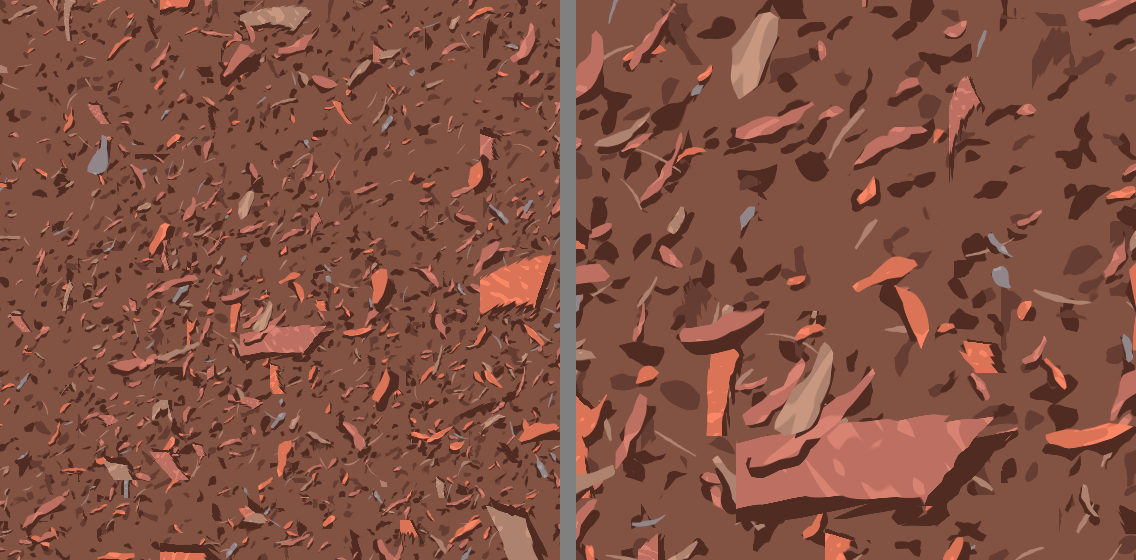
Left: the whole. Right: its middle third, enlarged.
A WebGL 2 fragment shader for this texture:

```glsl
#version 300 es
precision highp float;
// Wood mulch: ragged splinters and dark bark flecks strewn over flat brown soil.

uniform vec2 u_resolution;
out vec4 fragColor;

const vec3 SOIL = vec3(0.51, 0.32, 0.26);
const vec3 BARK_DARK = vec3(0.31, 0.17, 0.135);
const vec3 BARK_MID = vec3(0.40, 0.24, 0.195);
const vec3 WOOD_PINK = vec3(0.74, 0.44, 0.38);
const vec3 WOOD_ORANGE = vec3(0.86, 0.45, 0.34);
const vec3 WOOD_TAN = vec3(0.68, 0.51, 0.43);
const vec3 WOOD_GREY = vec3(0.57, 0.53, 0.54);

const int BARK = 0;
const int CHIP = 1;
const int FIBRE = 2;

float hash(vec2 p) {
    return fract(sin(dot(p, vec2(127.1, 311.7))) * 43758.5);
}

// Linear value noise keeps the outlines angular.
float noise(vec2 p) {
    vec2 i = floor(p), f = fract(p);
    float low = mix(hash(i), hash(i + vec2(1, 0)), f.x);
    float high = mix(hash(i + vec2(0, 1)), hash(i + vec2(1, 1)), f.x);
    return mix(low, high, f.y);
}

vec2 rotate(vec2 p, float angle) {
    float c = cos(angle), s = sin(angle);
    return vec2(c * p.x + s * p.y, c * p.y - s * p.x);
}

// Approximate distance to a bent, tapered sliver with torn edges.
float sliver(vec2 p, vec2 size, float bend, float ragged, float seed) {
    p.y += bend * (p.x * p.x / size.x - 0.3 * size.x);
    float t = p.x / size.x;
    float taper = (1.0 - 0.6 * t * t) * (1.0 + 0.4 * t * sign(bend));
    float tear = noise(p / size.y * vec2(0.55, 0.8) + seed * 91.0) - 0.5;
    float ends = abs(p.x + p.y * bend * 3.0) - size.x;
    return max(ends, abs(p.y) - size.y * taper) + tear * ragged * size.y;
}

float cover(float d) {
    float blur = 0.7 / u_resolution.y;
    return 1.0 - smoothstep(-blur, blur, d);
}

// Most pieces lean up to the right, the rest lie across them.
float leaning(float pick, float spread) {
    return pick < 0.68 ? 0.8 + (spread - 0.5) * 1.1 : -0.5 + (spread - 0.5) * 1.9;
}

vec3 tint(int kind, float pick, float warmth) {
    if (kind == BARK) return pick < 0.62 ? BARK_DARK : BARK_MID;
    if (kind == FIBRE) return pick < 0.8 ? WOOD_TAN : WOOD_GREY;
    if (pick < 0.05) return WOOD_GREY;
    if (pick < 0.24) return WOOD_TAN;
    return pick < 0.95 - 0.55 * warmth ? WOOD_PINK : WOOD_ORANGE;
}

// Draws one jittered grid of pieces; size holds half length and half width.
void scatter(inout vec3 col, vec2 uv, float cells, vec2 size, float ragged,
             float density, int kind, float seed) {
    vec2 home = floor(uv * cells);
    for (int y = -1; y <= 1; y++) {
        for (int x = -1; x <= 1; x++) {
            vec2 cell = home + vec2(x, y);
            vec2 key = cell + seed * 17.3;
            vec2 centre = (cell + vec2(hash(key), hash(key + 3.1))) / cells;
            float crowd = mix(0.35, 1.45, noise(centre * 6.0 + 4.0));
            crowd *= 1.15 - 0.35 * smoothstep(0.3, 0.9, centre.y - 0.4 * centre.x);
            if (hash(key + 5.7) > density * crowd) continue;

            float pick = hash(key + 8.3);
            float bend = (hash(key + 11.9) - 0.5) * 0.5;
            vec2 extent = size * mix(vec2(0.55), vec2(1.4),
                                     vec2(hash(key + 14.2), hash(key + 19.4)));
            float angle = leaning(hash(key + 23.6), hash(key + 27.8));
            vec2 p = rotate(uv - centre, angle);

            // Broken shadow along the lower side
            if (kind == CHIP) {
                vec2 q = p + vec2(0.15 * extent.x, 0.9 * extent.y);
                float shade = sliver(q, extent * vec2(0.95, 1.1), bend, 2.2, pick + 0.4);
                col = mix(col, BARK_DARK, cover(shade));
            }

            // Body, with a paler split face on some chips
            vec3 body = tint(kind, pick, noise(centre * 4.0 + 9.0));
            if (kind == CHIP) {
                float grain = noise(p / extent * vec2(1.6, 1.1) + pick * 57.0);
                body = mix(body, body * 1.12 + 0.02, smoothstep(0.7, 0.74, grain));
            }
            col = mix(col, body, cover(sliver(p, extent, bend, ragged, pick)));
        }
    }
}

void main() {
    vec2 uv = gl_FragCoord.xy / u_resolution.y;
    vec3 col = SOIL;

    // Bark flecks, coarse then fine
    scatter(col, uv, 29.0, vec2(0.0110, 0.0046), 1.9, 0.55, BARK, 1.0);
    scatter(col, uv, 43.0, vec2(0.0068, 0.0032), 1.8, 0.42, BARK, 2.0);

    // Pale fibres, then splinters from small to large
    scatter(col, uv, 23.0, vec2(0.0130, 0.0013), 0.6, 0.34, FIBRE, 3.0);
    scatter(col, uv, 27.0, vec2(0.0090, 0.0026), 1.1, 0.48, BARK + CHIP, 4.0);
    scatter(col, uv, 14.0, vec2(0.0200, 0.0043), 1.1, 0.55, CHIP, 5.0);
    scatter(col, uv, 7.0, vec2(0.0340, 0.0095), 1.2, 0.50, CHIP, 6.0);

    fragColor = vec4(col, 1.0);
}
```
